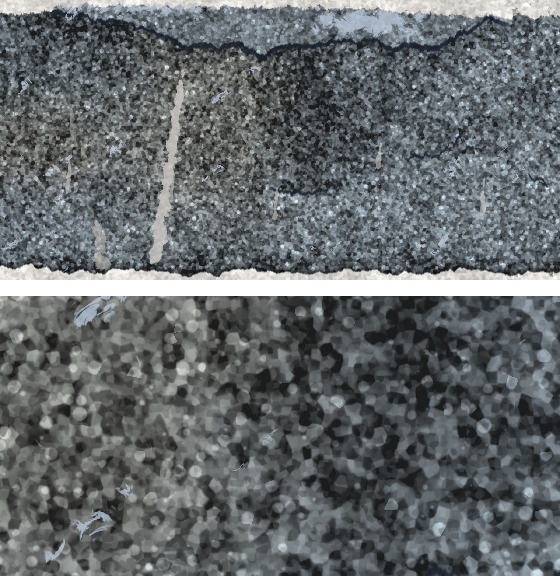
Top, the full canvas; bottom, a detail of the centre.
A Shadertoy shader for this texture:

```glsl
#define GRAIN_SCALE 80.0
#define GRAIN_CONTRAST 0.36
#define STONE_TONE 0.405
#define STAIN_DEPTH 0.15
#define SOFT 0.004
#define STONE_TINT vec3(0.92, 1.0, 1.06)
#define WARM_TINT vec3(1.0, 1.0, 0.95)
#define PLASTER vec3(0.86, 0.85, 0.83)
#define PAINT vec3(0.72, 0.78, 0.85)
#define CREVICE vec3(0.10, 0.13, 0.18)

vec2 hash2(vec2 p) {
    vec3 q = fract(p.xyx * vec3(0.1031, 0.1030, 0.0973));
    q += dot(q, q.yzx + 33.33);
    return fract((q.xx + q.yz) * q.zy);
}

// Cellular noise: x = nearest distance, y = nearest id, z = blended id
vec3 cells(vec2 p) {
    vec2 base = floor(p);
    vec2 nearest = vec2(9.0, 0.0);
    float sum = 0.0, weights = 0.0;
    for (int j = -1; j <= 1; j++)
    for (int i = -1; i <= 1; i++) {
        vec2 cell = base + vec2(i, j);
        vec2 d = cell + 0.1 + 0.8 * hash2(cell) - p;
        float id = hash2(cell + 57.0).x;
        float d2 = dot(d, d);
        float w = exp(-12.0 * d2);
        if (d2 < nearest.x) nearest = vec2(d2, id);
        sum += w * id;
        weights += w;
    }
    return vec3(sqrt(nearest.x), nearest.y, sum / weights);
}

// Layered, warped sines, roughly -0.7 to 0.7
float waves(vec2 p) {
    float sum = 0.0, amp = 0.5;
    for (int i = 0; i < 5; i++) {
        p += 0.6 * sin(p.yx * 1.1 + 0.7);
        sum += amp * sin(p.x) * sin(p.y);
        p = mat2(0.8, 0.6, -0.6, 0.8) * p * 1.9 + 1.3;
        amp *= 0.62;
    }
    return sum;
}

// Round chips whose radius grows with the cell id
float chips(vec2 p, float rarity, float size) {
    vec3 c = cells(p);
    float radius = size * (c.y - rarity) / (1.0 - rarity);
    return smoothstep(0.1, -0.1, c.x - radius) * step(rarity, c.y);
}

float blob(vec2 p, vec2 centre, vec2 radius) {
    vec2 d = (p - centre) / radius;
    return exp(-dot(d, d));
}

// Vertical run of paint, broken up by the flake value
float drip(vec2 p, vec2 top, vec2 foot, float width, float flakes) {
    float t = (top.y - p.y) / (top.y - foot.y);
    float off = (p.x - mix(top.x, foot.x, t)) / (width * mix(0.6, 1.3, clamp(t, 0.0, 1.0)));
    float span = smoothstep(-0.05, 0.1, t) * smoothstep(1.08, 0.95, t);
    return smoothstep(0.42, 0.65, span * exp(-off * off) + flakes);
}

void mainImage(out vec4 fragColor, in vec2 fragCoord) {
    vec2 p = fragCoord / iResolution.y;
    float x = p.x;
    float broad = waves(p * 4.0);
    float mottle = waves(p * 13.0 + 5.0);
    float flakes = 0.55 * waves(p * 55.0);
    vec2 q = p + 0.06 * vec2(mottle, broad);

    // Outlines of the slab, plaster and lower patch
    float jag = waves(vec2(x * 16.0, 2.0));
    float fineJag = waves(vec2(x * 60.0, 4.0));
    float slabEdge = 0.848 + 0.13 * smoothstep(0.75, 0.15, x) + 0.085 * smoothstep(1.6, 1.77, x)
        - 0.05 * blob(vec2(x, 0.0), vec2(0.92, 0.0), vec2(0.06, 1.0)) + 0.03 * jag + 0.008 * fineJag;
    float plasterEdge = 0.976 - 0.035 * smoothstep(1.0, 1.8, x)
        - 0.025 * smoothstep(0.24, 0.12, x) + 0.012 * fineJag + 0.02 * flakes;
    float patchEdge = 0.32 + 0.14 * smoothstep(1.22, 1.55, x)
        - 0.12 * smoothstep(1.65, 2.0, x) + 0.05 * jag + 0.012 * fineJag;
    float rimEdge = 0.024 + 0.012 * smoothstep(0.7, 0.1, x) + 0.02 * jag
        + 0.018 * (0.5 - cells(vec2(x * 16.0, 3.5)).x) + 0.006 * fineJag;

    float slab = smoothstep(-SOFT, SOFT, p.y - slabEdge) * smoothstep(1.84, 1.82, x);
    float patchSide = smoothstep(0.93, 0.97, x);
    float patchArea = smoothstep(SOFT, -SOFT, p.y - patchEdge) * patchSide;

    // Stone tone: stains, then grain
    float tone = STONE_TONE + 0.06 * broad + 0.06 * mottle;
    tone -= STAIN_DEPTH * blob(q, vec2(1.15, 0.62), vec2(0.19, 0.28)) * (1.0 - patchArea);
    tone -= 0.09 * blob(q, vec2(0.12, 0.84), vec2(0.4, 0.18));
    tone -= 0.06 * blob(q, vec2(0.1, 0.5), vec2(0.25, 0.12));
    tone -= 0.13 * smoothstep(0.12, 0.02, p.y + 0.03 * mottle);
    tone += 0.035 * patchArea;
    float depth = slabEdge - p.y;
    tone -= 0.10 * smoothstep(0.13, 0.0, depth) * (1.0 - slab) * smoothstep(1.9, 1.75, x);
    tone = mix(tone, 0.45 + 0.06 * mottle, slab);

    float grain = cells(p * GRAIN_SCALE).z - 0.5;
    grain += 0.5 * (cells(p * GRAIN_SCALE * 0.45 + 9.0).z - 0.5);
    grain += 0.5 * (cells(p * GRAIN_SCALE * 1.7 + 31.0).z - 0.5);
    tone += GRAIN_CONTRAST * grain * mix(1.0, 0.75, slab);
    tone += 0.22 * chips(p * GRAIN_SCALE * 0.7 + 4.0, 0.78, 0.5);
    tone -= 0.13 * chips(p * GRAIN_SCALE * 0.5 + 70.0, 0.85, 0.45);

    float warmth = blob(q, vec2(0.75, 0.6), vec2(0.3, 0.4)) + blob(q, vec2(0.1, 0.5), vec2(0.3, 0.15));
    vec3 color = max(tone, 0.11) * mix(STONE_TINT, WARM_TINT, clamp(warmth, 0.0, 0.8) * (1.0 - slab));

    // Broken crack along the patch, and the crevice under the slab
    float crack = smoothstep(0.009, 0.002, abs(p.y - patchEdge)) * patchSide;
    color = mix(color, CREVICE, 0.8 * crack * smoothstep(-0.2, 0.15, waves(p * 11.0)));
    float gap = 0.011 + 0.012 * waves(vec2(x * 9.0, 7.0));
    float crevice = smoothstep(gap + 0.008, gap, depth) * smoothstep(-SOFT, SOFT, depth);
    color = mix(color, CREVICE, 0.85 * crevice * smoothstep(1.84, 1.78, x));

    // Paint remnants, flakes and drips
    float remnant = blob(p, vec2(1.32, 0.92), vec2(0.22, 0.045)) + 0.6 * blob(p, vec2(0.6, 0.97), vec2(0.4, 0.02));
    color = mix(color, PAINT, 0.8 * slab * smoothstep(0.4, 0.7, remnant + flakes));
    float flake = chips(p * 17.0 + 0.02 * GRAIN_SCALE * flakes, 0.95, 0.32);
    color = mix(color, PAINT, 0.8 * flake);
    float runs = drip(p, vec2(0.655, 0.76), vec2(0.555, 0.07), 0.022, flakes);
    runs = max(runs, 0.7 * drip(p, vec2(0.345, 0.22), vec2(0.37, 0.04), 0.028, flakes - 0.08));
    for (int i = 0; i < 5; i++) {
        vec2 r = hash2(vec2(i, 12));
        vec2 top = vec2(0.25 + 0.37 * float(i), 0.25 + 0.4 * r.y);
        runs = max(runs, 0.7 * drip(p, top, top - vec2(0.01, 0.08 + 0.08 * r.x), 0.009, flakes - 0.08));
    }
    color = mix(color, PLASTER * 0.92, 0.85 * runs * smoothstep(0.03, 0.06, depth));

    // Plaster along the top and bottom
    vec3 plaster = PLASTER + 0.09 * mottle + 0.14 * grain;
    plaster -= 0.3 * smoothstep(0.15, 0.4, flakes) * smoothstep(1.8, 1.84, x);
    float top = smoothstep(-SOFT, SOFT, p.y - plasterEdge);
    float rim = smoothstep(SOFT, -SOFT, p.y - rimEdge);
    color *= 1.0 - 0.45 * smoothstep(0.022, 0.0, p.y - rimEdge);
    color = mix(color, plaster, max(top, rim));

    fragColor = vec4(clamp(color, 0.0, 1.0), 1.0);
}
```
